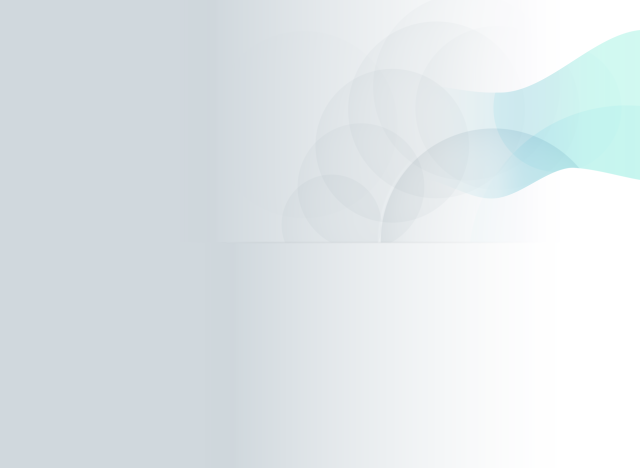
Write a WebGL 2 fragment shader that draws this background.

```glsl
#version 300 es
precision highp float;
uniform vec2 u_resolution;
out vec4 fragColor;

// Lengths are fractions of the canvas width
const float CANVAS_HEIGHT = 0.7305;
const float SEAM_Y = 0.352;
const vec3 MIST = vec3(0.815, 0.846, 0.866);
const vec3 WHITE = vec3(1.0);
const vec3 GREY_TINT = vec3(0.80, 0.835, 0.85);
const vec3 ARC_GREY = vec3(0.80, 0.835, 0.85);
const vec3 ARC_BLUE = vec3(0.76, 0.85, 0.90);
const vec3 AQUA_TINT = vec3(0.72, 0.93, 0.96);
const vec3 RIBBON_BLUE = vec3(0.87, 0.94, 0.955);
const vec3 RIBBON_MINT = vec3(0.82, 0.975, 0.945);
const float BAND_COUNT = 128.0;
const float BAND_STRENGTH = 0.0015;
const float STEP_HEIGHT = 0.006;

// Grey discs: centre, radius, strength
const int DISC_COUNT = 7;
const vec4 DISCS[DISC_COUNT] = vec4[](
    vec4(0.518, 0.380, 0.078, 0.12),
    vec4(0.564, 0.439, 0.099, 0.11),
    vec4(0.613, 0.503, 0.120, 0.12),
    vec4(0.682, 0.559, 0.138, 0.11),
    vec4(0.729, 0.595, 0.146, 0.08),
    vec4(0.777, 0.562, 0.128, 0.08),
    vec4(0.475, 0.536, 0.146, 0.03));
const vec3 AQUA_DISC = vec3(0.871, 0.562, 0.100);
const vec3 DARK_ARC = vec3(0.771, 0.354, 0.176);
const vec3 WIDE_ARC = vec3(0.979, 0.319, 0.247);

float hash(vec2 p) {
    return fract(sin(dot(p, vec2(12.9898, 78.233))) * 43758.5453);
}

// Positive inside the circle
float circleDepth(vec2 p, vec3 circle) {
    return circle.z - length(p - circle.xy);
}

float cover(float depth, float soft) {
    return smoothstep(-soft, soft, depth);
}

vec3 tint(vec3 color, vec3 filterColor, float amount) {
    return color * mix(vec3(1.0), filterColor, amount);
}

float ribbonTop(float x) {
    return 0.598 - 0.012 * smoothstep(0.651, 0.768, x)
        + 0.098 * smoothstep(0.781, 1.009, x);
}

float ribbonBottom(float x) {
    return 0.452 - 0.0314 * smoothstep(0.651, 0.768, x)
        + 0.0484 * smoothstep(0.768, 0.898, x)
        - 0.0234 * smoothstep(0.885, 1.042, x);
}

// Flat mist, a small step, then a ramp to white
vec3 backdrop(vec2 p, float upper, float soft) {
    float start = mix(0.368, 0.338, upper);
    float t = clamp((p.x - start) / (0.9 - start), 0.0, 1.0);
    vec3 color = mix(MIST, WHITE, 1.0 - pow(1.0 - t, 1.6));
    float shade = exp(-pow((p.x - start) / 0.04, 2.0));
    return color + STEP_HEIGHT * shade * (cover(p.x - start, 2.0 * soft) - 0.8);
}

void main() {
    vec2 p = gl_FragCoord.xy / u_resolution * vec2(1.0, CANVAS_HEIGHT);
    float soft = 0.75 / u_resolution.x;
    float upper = cover(p.y - SEAM_Y, soft);
    vec3 color = backdrop(p, upper, soft);

    // Ribbon, fading out to the left
    float ribbon = cover(ribbonTop(p.x) - p.y, soft)
        * cover(p.y - ribbonBottom(p.x), soft);
    vec3 ribbonColor = mix(RIBBON_BLUE, RIBBON_MINT, smoothstep(0.80, 0.95, p.x));
    color = mix(color, min(color, ribbonColor), ribbon * smoothstep(0.65, 0.83, p.x));

    // Overlapping grey discs above the seam, darker at their rims
    float discMask = upper * smoothstep(0.34, 0.46, p.x)
        * max(1.0 - smoothstep(0.66, 0.85, p.x), 0.4 * ribbon);
    for (int i = 0; i < DISC_COUNT; i++) {
        float inside = circleDepth(p, DISCS[i].xyz);
        float rimShade = 0.75 + 0.45 * exp(-max(inside, 0.0) / 0.025);
        color = tint(color, GREY_TINT, cover(inside, soft) * DISCS[i].w * rimShade * discMask);
    }

    // Aqua disc and wide arc
    float aqua = cover(circleDepth(p, AQUA_DISC), soft) * ribbon;
    color = tint(color, AQUA_TINT, aqua * mix(0.25, 0.06, smoothstep(0.77, 0.93, p.x)));
    float wide = cover(circleDepth(p, WIDE_ARC), soft) * upper;
    float wideFaint = 0.05 * (1.0 - smoothstep(0.74, 0.84, p.x));
    float wideRibbon = ribbon * smoothstep(0.76, 0.83, p.x)
        * mix(0.28, 0.18, smoothstep(0.84, 0.94, p.x));
    color = tint(color, AQUA_TINT, wide * max(wideRibbon, wideFaint));

    // Dark arc, grey at its foot and strongest along its rim
    float depth = circleDepth(p, DARK_ARC);
    float arcMask = upper * max(1.0 - smoothstep(0.68, 0.86, p.x), ribbon);
    float arcBlue = smoothstep(0.66, 0.84, p.x);
    float arcShade = 0.06 + mix(0.26, 0.36, arcBlue) * exp(-max(depth, 0.0) / 0.045);
    vec3 arcTint = mix(ARC_GREY, ARC_BLUE, arcBlue);
    color = tint(color, arcTint, cover(depth, soft) * arcMask * arcShade);
    float rim = exp(-pow((depth + 0.003) / 0.002, 2.0));
    color += 0.015 * rim * upper * (1.0 - smoothstep(0.60, 0.68, p.x));

    // Thin seam and a pale violet glow
    float seamSpan = smoothstep(0.34, 0.42, p.x) * (1.0 - smoothstep(0.65, 0.86, p.x));
    color -= 0.03 * seamSpan * exp(-pow((p.y - SEAM_Y) / 0.0015, 2.0));
    float glow = exp(-pow((p.x - 0.81) / 0.04, 2.0)) * upper * (1.0 - ribbon);
    color -= vec3(0.008, 0.010, 0.004) * glow;

    // Faint vertical bands
    float band = hash(vec2(floor(p.x * BAND_COUNT), 1.0)) - 0.5;
    color += BAND_STRENGTH * band;
    fragColor = vec4(clamp(color, 0.0, 1.0), 1.0);
}
```
